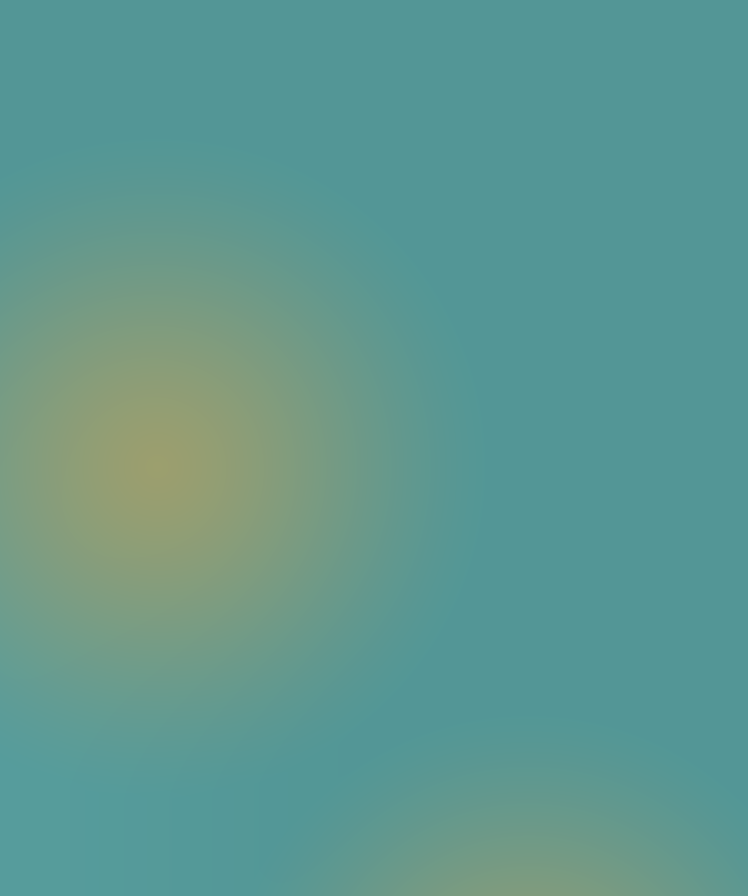
This background is drawn by a Shadertoy shader. Its source:

```glsl
// Two soft amber glows on a calm teal field.

// Colours
const vec3 TEAL       = vec3(0.325, 0.590, 0.588);
const vec3 AMBER      = vec3(0.612, 0.622, 0.430);
const vec3 LEFT_SHEEN = vec3(0.012, 0.022, 0.022);

// Glows: centre x, centre y, radius, in units of the canvas height
const vec3 MAIN_GLOW  = vec3(0.176, 0.479, 0.370);
const vec3 LOWER_GLOW = vec3(0.590, -0.140, 0.345);

const float SOFTNESS     = 0.5;   // 0: straight falloff, 1: rounded falloff
const float SHEEN_WIDTH  = 0.40;  // reach of the lighter left side
const float SHEEN_HEIGHT = 0.75;  // level where the sheen has faded out

// Strength of a radial glow, 1 at its centre and 0 at its rim
float glowStrength(vec2 point, vec3 glow) {
    float falloff = clamp(1.0 - length(point - glow.xy) / glow.z, 0.0, 1.0);
    return mix(falloff, smoothstep(0.0, 1.0, falloff), SOFTNESS);
}

void mainImage(out vec4 fragColor, in vec2 fragCoord) {
    vec2 point = fragCoord / iResolution.y;

    // Teal field, slightly lighter toward the lower left
    float sheen = (1.0 - smoothstep(0.0, SHEEN_WIDTH, point.x))
                * (1.0 - smoothstep(0.3, SHEEN_HEIGHT, point.y));
    vec3 color = TEAL + LEFT_SHEEN * sheen;

    // Amber glows
    color = mix(color, AMBER, glowStrength(point, MAIN_GLOW));
    color = mix(color, AMBER, glowStrength(point, LOWER_GLOW));

    fragColor = vec4(color, 1.0);
}
```
